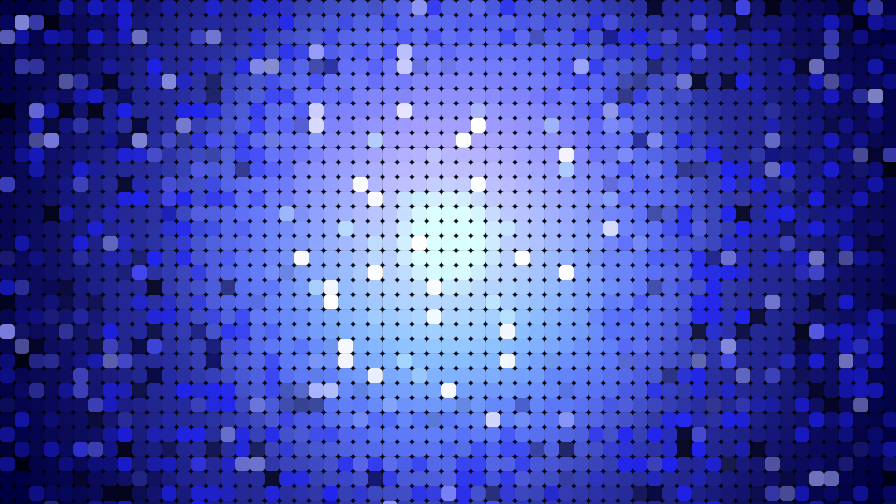
Reproduce this background procedurally as a Shadertoy shader.

```glsl
// Glowing wall of rounded blue tiles, lit from the centre and scattered with bright cells.
#define PITCH 0.0292                  // tile size, in canvas heights
#define GRID_SHIFT vec2(0.45, -0.1)   // grid phase, in tiles
#define GLOW_CENTRE vec2(0.0, 0.025)
#define CORNER_RADIUS 0.31
#define SPARK_SHARE 0.03
#define PATCH_SCALE 0.16              // frequency of the blue clusters

const vec3 CORE     = vec3(0.86, 1.00, 1.00);
const vec3 LAVENDER = vec3(0.73, 0.80, 1.00);
const vec3 SKY      = vec3(0.57, 0.67, 1.00);
const vec3 AZURE    = vec3(0.37, 0.45, 0.97);
const vec3 COBALT   = vec3(0.14, 0.16, 0.59);
const vec3 NAVY     = vec3(0.05, 0.05, 0.37);
const vec3 MIDNIGHT = vec3(0.00, 0.00, 0.25);
const vec3 ELECTRIC = vec3(0.12, 0.13, 0.98);

float hash(vec2 p, float seed) {
    vec3 q = fract(vec3(p.xyx + seed * 17.3) * vec3(0.1031, 0.1030, 0.0973));
    q += dot(q, q.yzx + 33.33);
    return fract((q.x + q.y) * q.z);
}

float cornerSlope(vec2 corner, vec2 offset) {
    float angle = 6.2832 * hash(corner, 9.0);
    return dot(vec2(cos(angle), sin(angle)), offset);
}

float gradientNoise(vec2 p) {
    vec2 i = floor(p), f = fract(p);
    vec2 u = f * f * f * (f * (f * 6.0 - 15.0) + 10.0);
    vec2 e = vec2(1.0, 0.0);
    float low = mix(cornerSlope(i, f), cornerSlope(i + e, f - e), u.x);
    float high = mix(cornerSlope(i + e.yx, f - e.yx), cornerSlope(i + 1.0, f - 1.0), u.x);
    return mix(low, high, u.y);
}

// Radial colour ramp from the white-cyan core out to midnight blue
vec3 glowColour(vec2 p) {
    float r = length(p);
    vec3 c = mix(CORE, LAVENDER, smoothstep(0.06, 0.13, r));
    c = mix(c, SKY, smoothstep(0.12, 0.27, r));
    c = mix(c, AZURE, smoothstep(0.22, 0.43, r));
    c = mix(c, COBALT, smoothstep(0.38, 0.64, r));
    c = mix(c, NAVY, smoothstep(0.62, 0.84, r));
    c = mix(c, MIDNIGHT, smoothstep(0.78, 1.0, r));
    // Cooler below the core, more violet above it
    float halo = smoothstep(0.04, 0.15, r) * (1.0 - smoothstep(0.2, 0.5, r));
    float lean = clamp(-p.y * 5.0, -1.0, 1.0);
    return c + halo * lean * vec3(-0.04, 0.07, 0.0);
}

vec3 tileColour(vec2 cell, vec2 p) {
    float r = length(p);
    float outer = smoothstep(0.25, 0.6, r);
    vec3 c = glowColour(p);

    // Clusters of saturated tiles, with a few dark ones
    float cluster = gradientNoise(cell * PATCH_SCALE);
    float blue = smoothstep(0.58, 1.0, hash(cell, 1.0) + 0.35 * cluster);
    float fade = 1.0 - 0.3 * smoothstep(0.6, 1.0, r);
    c = mix(c, ELECTRIC * fade, 0.85 * blue * outer);
    c *= 1.0 - 0.75 * outer * smoothstep(0.88, 1.0, hash(cell, 2.0));

    // Faint lifts and strong sparks, densest around the core
    float inner = 1.0 - smoothstep(0.25, 0.5, r);
    float lift = smoothstep(0.9, 1.0, hash(cell, 3.0));
    c = mix(c, mix(vec3(0.38, 0.4, 0.95), vec3(0.8, 0.97, 1.0), inner), 0.55 * lift);
    float spark = step(1.0 - SPARK_SHARE * (1.0 + inner), hash(cell, 4.0));
    float power = mix(0.5, 0.95, inner) + 0.35 * (hash(cell, 5.0) - 0.5);
    vec3 sparkColour = mix(vec3(0.72, 0.74, 1.0), vec3(1.0), inner);
    return mix(c, sparkColour, spark * clamp(power, 0.0, 1.0));
}

float roundedTile(vec2 q) {
    vec2 d = abs(q) - 0.495 + CORNER_RADIUS;
    return length(max(d, 0.0)) + min(max(d.x, d.y), 0.0) - CORNER_RADIUS;
}

void mainImage(out vec4 fragColor, in vec2 fragCoord) {
    vec2 p = (fragCoord - 0.5 * iResolution.xy) / iResolution.y;
    vec2 grid = p / PITCH + GRID_SHIFT;
    vec2 cell = floor(grid);
    vec2 centre = (cell + 0.5 - GRID_SHIFT) * PITCH;
    vec3 colour = tileColour(cell, centre - GLOW_CENTRE);

    // Dark stars show where four rounded corners meet
    float soft = 0.6 / (PITCH * iResolution.y);
    float mask = 1.0 - smoothstep(-0.3 * soft, 1.7 * soft, roundedTile(grid - cell - 0.5));
    fragColor = vec4(clamp(colour * mix(0.06, 1.0, mask), 0.0, 1.0), 1.0);
}
```
